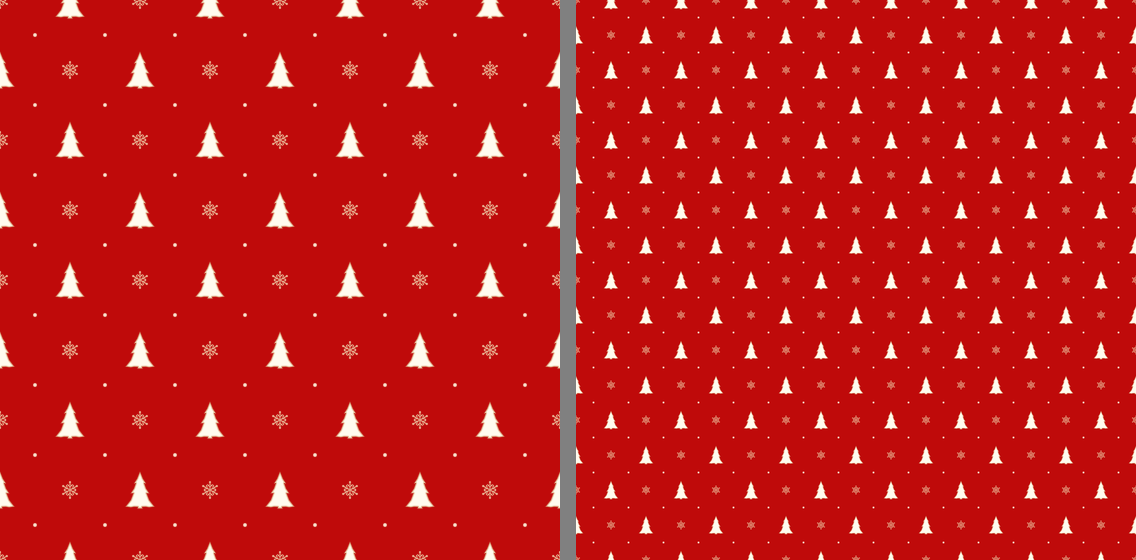
Left: one tile. Right: repeated 2 by 2.
Write a WebGL 2 fragment shader that draws this pattern.

```glsl
#version 300 es
precision highp float;

uniform vec2 u_resolution;
out vec4 fragColor;

const vec3 RED = vec3(0.75, 0.04, 0.04);
const vec3 CREAM = vec3(1.0, 0.98, 0.93);
const vec3 TAN = vec3(0.88, 0.75, 0.58);

// Right half of the tree; the outline runs past x = 0 so the axis has no edge
const int TREE_POINTS = 15;
const vec2 TREE[TREE_POINTS] = vec2[](
    vec2(0.0, 0.26), vec2(0.04, 0.16), vec2(0.083, 0.095),
    vec2(0.058, 0.097), vec2(0.085, 0.02), vec2(0.13, -0.047),
    vec2(0.092, -0.045), vec2(0.13, -0.145), vec2(0.202, -0.236),
    vec2(0.13, -0.247), vec2(0.085, -0.238), vec2(0.029, -0.24),
    vec2(0.032, -0.264), vec2(-0.1, -0.264), vec2(-0.1, 0.26));

float segmentDistance(vec2 p, vec2 a, vec2 b) {
    vec2 ab = b - a;
    return length(p - a - ab * clamp(dot(p - a, ab) / dot(ab, ab), 0.0, 1.0));
}

// Signed distance to the mirrored polygon, negative inside
float treeDistance(vec2 p) {
    p.x = abs(p.x);
    float nearest = 1.0;
    float side = 1.0;
    for (int i = 0; i < TREE_POINTS; i++) {
        vec2 a = TREE[i];
        vec2 b = TREE[(i + 1) % TREE_POINTS];
        nearest = min(nearest, segmentDistance(p, a, b));
        bool crosses = (a.y > p.y) != (b.y > p.y);
        if (crosses && p.x < a.x + (b.x - a.x) * (p.y - a.y) / (b.y - a.y)) side = -side;
    }
    return side * nearest;
}

// Six arms folded into one half sector around the y axis
float snowflakeDistance(vec2 p) {
    float sector = radians(60.0);
    float angle = abs(mod(atan(p.x, p.y + 1e-6) + 0.5 * sector, sector) - 0.5 * sector);
    vec2 q = length(p) * vec2(sin(angle), cos(angle));
    float arm = segmentDistance(q, vec2(0.0), vec2(0.0, 0.11));
    float branch = segmentDistance(q, vec2(0.0, 0.048), vec2(0.033, 0.073));
    float tip = length(q - vec2(0.0, 0.112)) - 0.014;
    return min(min(arm, branch) - 0.007, tip);
}

float coverage(float dist, float blur) {
    return smoothstep(-blur, blur, -dist);
}

void main() {
    // Eight by eight nodes, trees and snowflakes alternating like a checkerboard
    vec2 grid = 8.0 * gl_FragCoord.xy / u_resolution;
    vec2 node = floor(grid + 0.5);
    vec2 local = grid - node;
    float blur = 0.8 * 8.0 / min(u_resolution.x, u_resolution.y);
    vec3 color = RED;

    if (mod(node.x + node.y, 2.0) > 0.5) {
        // Cream tree with a tan border
        float tree = treeDistance(local);
        color = mix(color, TAN, coverage(tree, blur));
        color = mix(color, CREAM, coverage(tree + 0.014, blur));
    } else {
        color = mix(color, vec3(0.93, 0.8, 0.65), coverage(snowflakeDistance(local), blur));
    }

    // Dots at the cell centres
    float dot_ = length(fract(grid) - 0.5) - 0.026;
    color = mix(color, vec3(0.98, 0.91, 0.82), coverage(dot_, blur));

    fragColor = vec4(color, 1.0);
}
```
